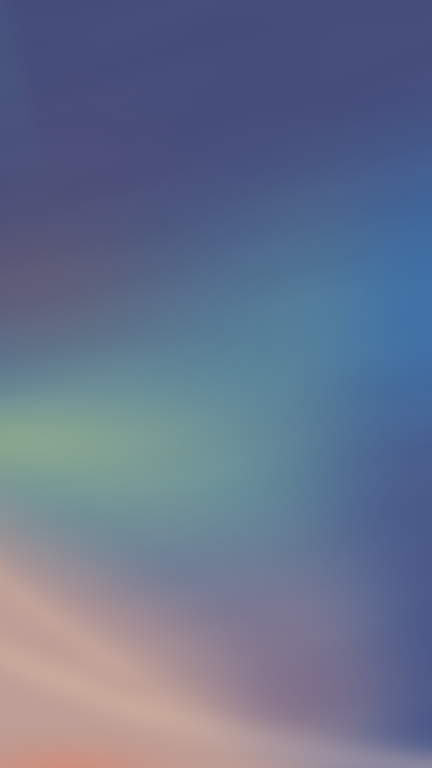
Give the GLSL for this background, as a WebGL 2 fragment shader.

```glsl
#version 300 es
precision highp float;
// Soft dusk aurora: indigo sky, teal and sage haze, and warm curved streaks below.

uniform vec2 u_resolution;
out vec4 fragColor;

// Sky colours
const vec3 NIGHT  = vec3(0.275, 0.302, 0.482);
const vec3 EDGE   = vec3(0.28, 0.345, 0.50);
const vec3 TEAL   = vec3(0.33, 0.50, 0.61);
const vec3 BLUE   = vec3(0.25, 0.44, 0.65);
const vec3 INDIGO = vec3(0.285, 0.345, 0.535);
const vec3 MAUVE  = vec3(0.42, 0.36, 0.44);
// Haze colours
const vec3 SAGE   = vec3(0.48, 0.61, 0.59);
const vec3 GREEN  = vec3(0.56, 0.67, 0.55);
const vec3 LILAC  = vec3(0.50, 0.47, 0.57);
const vec3 ROSE   = vec3(0.48, 0.41, 0.53);
// Ground colours
const vec3 SAND   = vec3(0.74, 0.62, 0.59);
const vec3 CREAM  = vec3(0.82, 0.69, 0.62);
const vec3 PEARL  = vec3(0.60, 0.57, 0.64);
const vec3 CORAL  = vec3(0.83, 0.53, 0.45);

const float SKY_TILT = 0.22;      // rise of the teal haze toward the right
const float GROUND_TILT = 0.36;   // fall of the warm ground toward the right
const float GRAIN = 0.012;        // strength of the brushed texture

vec2 hashGradient(vec2 cell) {
    vec2 h = vec2(dot(cell, vec2(127.1, 311.7)), dot(cell, vec2(269.5, 183.3)));
    return 2.0 * fract(sin(h) * 43758.55) - 1.0;
}

float gradientNoise(vec2 p) {
    vec2 i = floor(p), f = fract(p);
    vec2 w = f * f * f * (f * (f * 6.0 - 15.0) + 10.0);
    vec2 e = vec2(1.0, 0.0);
    float a = dot(hashGradient(i), f);
    float b = dot(hashGradient(i + e.xy), f - e.xy);
    float c = dot(hashGradient(i + e.yx), f - e.yx);
    float d = dot(hashGradient(i + e.xx), f - e.xx);
    return mix(mix(a, b, w.x), mix(c, d, w.x), w.y);
}

// Elliptical Gaussian falloff
float glow(vec2 p, vec2 center, vec2 radius) {
    vec2 d = (p - center) / radius;
    return exp(-dot(d, d));
}

// Soft band along a parabola: height = start + slope * x - bend * x * x
float streak(vec2 p, float start, float slope, float bend, float width) {
    float d = (p.y - start - p.x * (slope - bend * p.x)) / width;
    return exp(-d * d);
}

vec3 sky(vec2 p) {
    // Faint slanted veil in the upper left corner
    float veil = 1.0 - smoothstep(-0.03, 0.03, p.x - 0.01 - 0.45 * p.y);
    vec3 color = mix(NIGHT, EDGE, 0.6 * veil * (1.0 - smoothstep(0.1, 0.3, p.y)));

    // Teal haze turning blue at the right, then sinking into indigo
    float haze = smoothstep(0.16, 0.50, p.y + SKY_TILT * (p.x - 0.5));
    color = mix(color, mix(TEAL, BLUE, smoothstep(0.65, 1.0, p.x)), haze);
    color = mix(color, MAUVE, 0.6 * glow(p, vec2(0.08, 0.38), vec2(0.30, 0.10)));
    color = mix(color, MAUVE, 0.13 * glow(p, vec2(0.18, 0.22), vec2(0.25, 0.12)));
    float shade = smoothstep(0.42, 0.66, p.y) * smoothstep(0.5, 1.0, p.x);
    return mix(color, INDIGO, shade);
}

vec3 addHaze(vec3 color, vec2 p) {
    color = mix(color, SAGE, 0.9 * glow(p, vec2(0.25, 0.61), vec2(0.42, 0.14)));
    color = mix(color, GREEN, 0.8 * glow(p, vec2(0.0, 0.575), vec2(0.33, 0.05)));
    float lilac = smoothstep(0.62, 0.84, p.y) * (1.0 - smoothstep(0.65, 1.05, p.x));
    return mix(color, LILAC, lilac);
}

vec3 addGround(vec3 color, vec2 p) {
    float warm = smoothstep(0.58, 0.80, p.y - GROUND_TILT * p.x);
    color = mix(color, SAND, warm * (1.0 - 0.75 * smoothstep(0.5, 1.0, p.x)));
    color = mix(color, ROSE, 0.6 * glow(p, vec2(0.70, 0.90), vec2(0.20, 0.06)));

    // Upper faint streak and lower bright streak
    float upper = streak(p, 0.755, 0.44, 0.14, 0.025);
    color = mix(color, CREAM, 0.35 * upper * (1.0 - smoothstep(0.2, 0.6, p.x)));
    float lower = streak(p, 0.85, 0.27, 0.12, 0.024);
    vec3 lightColor = mix(CREAM, PEARL, smoothstep(0.3, 0.85, p.x));
    color = mix(color, lightColor, lower * mix(0.55, 0.75, p.x));

    return mix(color, CORAL, 0.75 * glow(p, vec2(0.15, 1.01), vec2(0.22, 0.04)));
}

void main() {
    // p.y runs from 0 at the top to 1 at the bottom
    vec2 p = gl_FragCoord.xy / u_resolution;
    p.y = 1.0 - p.y;

    vec3 color = addGround(addHaze(sky(p), p), p);

    // Brushed texture, slightly slanted
    color += GRAIN * gradientNoise(vec2(p.x * 3.0, (p.y + 0.12 * p.x) * 22.0));
    fragColor = vec4(clamp(color, 0.0, 1.0), 1.0);
}
```
